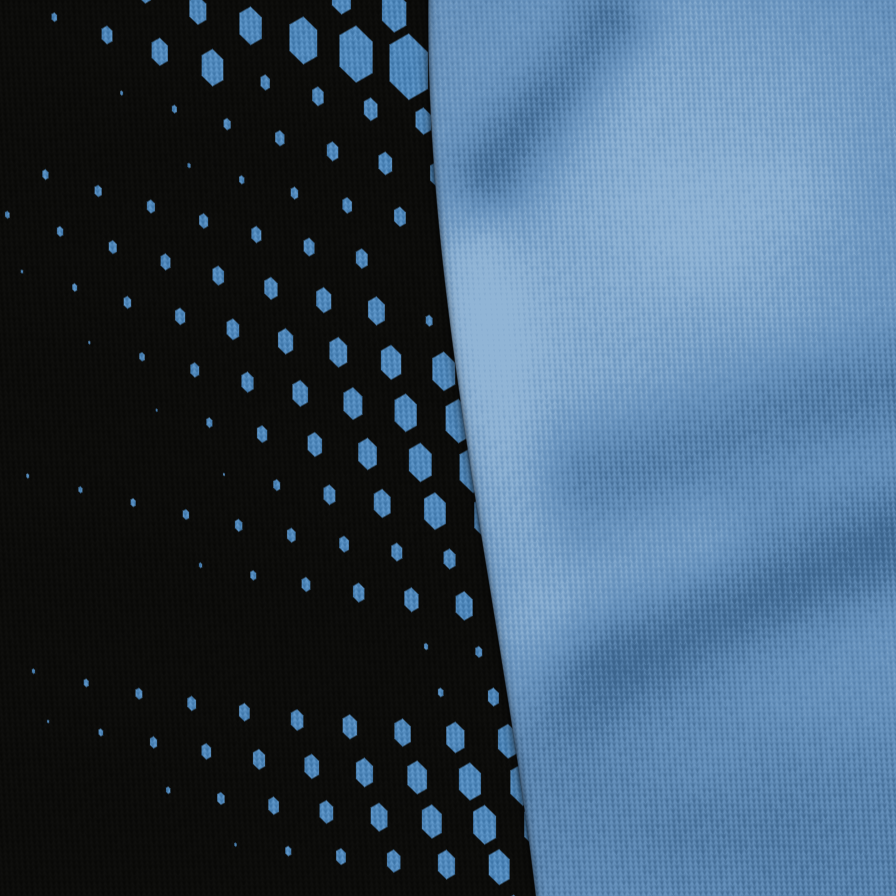
Reproduce this texture procedurally as a WebGL 1 fragment shader.

```glsl
precision highp float;
// Two knitted panels meeting at a curved seam: black cloth printed with fading
// hexagons on a bent lattice, and blue cloth shaded by soft folds.
// Lattice cells are found by inverting the bend; folds are blurred segments.

uniform vec2 u_resolution;

const float DOT_UNIT = 0.0013;
const float TAU = 6.2831853;

float hash(vec2 p) {
  return fract(sin(dot(p, vec2(127.1, 311.7))) * 43758.5453);
}

float noise(vec2 p) {
  vec2 i = floor(p), f = fract(p);
  f = f * f * (3.0 - 2.0 * f);
  return mix(mix(hash(i), hash(i + vec2(1, 0)), f.x),
             mix(hash(i + vec2(0, 1)), hash(i + vec2(1, 1)), f.x), f.y);
}

// Seam position across the canvas, with t running downwards
float seamX(float t) {
  return 0.478 + t * (-0.01 + t * (0.26 - 0.13 * t));
}

// Bent lattice: c.x counts along a row, c.y counts rows downwards
vec2 latticePoint(vec2 c) {
  float x = 0.3776 + 0.05885 * c.x + 0.01632 * c.y;
  float y = 0.3932 + c.y * (0.05773 - 0.0005 * c.y)
          + c.x * (0.01172 - 0.00086 * c.y - 0.00055 * c.x);
  return vec2(x, y);
}

vec2 latticeCell(vec2 p) {
  vec2 c = vec2(0.0, (p.y - 0.3932) / 0.0577);
  for (int k = 0; k < 5; k++) {
    c.x = (p.x - 0.3776 - 0.01632 * c.y) / 0.05885;
    c.y += (p.y - latticePoint(c).y) / 0.053;
  }
  return c;
}

// Radius peaks at row mid and grows along the row towards the seam
float bandRadius(vec2 c, float mid, float peak, float falloff, float slope) {
  float d = c.y - mid;
  return peak - falloff * d * d + slope * c.x;
}

float dotRadius(vec2 c) {
  float j = c.y;
  float r;
  if (j < -5.5 || (j < -4.5 && c.x < -0.5)) r = bandRadius(c, -5.0, 20.0, 3.5, 4.0);
  else if (j < -2.5) r = bandRadius(c, -4.5, 7.0, 0.7, 1.6);
  else if (j < 3.5) r = bandRadius(c, 1.3, 14.0, 0.55, 0.7 + 0.6 * (j + 2.0));
  else if (j < 5.5) r = bandRadius(c, 5.0, 10.5, 2.5, 0.85 + 1.2 * (j - 4.0));
  else if (j < 7.5) r = bandRadius(c, 7.0, 4.0, 1.0, 2.0 + 2.0 * (j - 6.0));
  else r = bandRadius(c, 9.8, 17.0, 1.1, 1.4 + 0.45 * (j - 8.0));
  // Small gap beside the seam
  if (c.x > 1.5 && abs(j + 1.5) < 1.0) r = 5.0 * (j + 2.0);
  return r * DOT_UNIT;
}

// Tall, slightly sheared hexagon
float hexagon(vec2 q, float r) {
  q.y -= 0.2 * q.x;
  q = abs(q);
  return 0.6 * (max(q.x / 0.58, q.y + 0.776 * q.x) - r);
}

float dotMask(vec2 p, float blur) {
  vec2 base = floor(latticeCell(p) + 0.5);
  float mask = 0.0;
  for (int a = -1; a <= 1; a++) {
    for (int b = -1; b <= 1; b++) {
      vec2 c = base + vec2(float(a), float(b));
      float r = dotRadius(c);
      float d = hexagon(p - latticePoint(c), r);
      if (r > DOT_UNIT) mask = max(mask, 1.0 - smoothstep(-blur, blur, d));
    }
  }
  return mask;
}

// Soft light or shade along a segment
float fold(vec2 p, vec2 a, vec2 b, float width) {
  vec2 ab = b - a;
  float h = clamp(dot(p - a, ab) / dot(ab, ab), 0.0, 1.0);
  float d = length(p - a - ab * h) / width;
  return exp(-d * d);
}

// Vertical wales crossed by V-shaped stitches, about -1 to 1
float knit(vec2 p) {
  float u = (p.x - 0.07 * p.y) * 165.0;
  float v = p.y * 175.0 + abs(fract(u) - 0.5);
  float grain = hash(floor(vec2(u, v))) - 0.5;
  return 0.55 * cos(TAU * u) + 0.35 * cos(TAU * v) + 0.4 * grain;
}

float foldLight(vec2 p) {
  float s = 0.46;
  s += 0.34 * fold(p, vec2(0.59, 0.36), vec2(0.75, 0.28), 0.15);
  s += 0.22 * fold(p, vec2(0.75, 0.10), vec2(0.87, 0.16), 0.14);
  s += 0.24 * fold(p, vec2(0.53, 0.30), vec2(0.60, 0.76), 0.05);
  s += 0.16 * fold(p, vec2(0.64, 0.66), vec2(0.78, 0.61), 0.05);
  s -= 0.42 * fold(p, vec2(0.68, 0.03), vec2(0.55, 0.19), 0.045);
  s -= 0.28 * fold(p, vec2(0.66, 0.53), vec2(1.0, 0.43), 0.06);
  s -= 0.34 * fold(p, vec2(0.63, 0.77), vec2(1.0, 0.60), 0.055);
  s -= 0.20 * fold(p, vec2(0.66, 0.92), vec2(1.0, 0.96), 0.16);
  return s + 0.10 * (noise(p * vec2(9.0, 14.0)) - 0.5);
}

vec3 blueCloth(float s) {
  vec3 c = mix(vec3(0.23, 0.39, 0.55), vec3(0.40, 0.57, 0.74), smoothstep(-0.1, 0.5, s));
  return mix(c, vec3(0.57, 0.71, 0.84), smoothstep(0.4, 1.0, s));
}

void main() {
  vec2 p = gl_FragCoord.xy / u_resolution;
  p.y = 1.0 - p.y;
  float blur = max(0.75 / u_resolution.y, 0.0009);
  float weave = knit(p);

  // Black panel and its printed hexagons
  vec3 black = vec3(0.045, 0.045, 0.038) + 0.014 * weave;
  vec3 ink = vec3(0.31, 0.53, 0.73) + 0.07 * weave;
  vec3 left = mix(black, ink, dotMask(p, blur));

  // Blue panel, with a narrow shadow where it meets the seam
  float side = p.x - seamX(p.y);
  vec3 right = blueCloth(foldLight(p) + 0.20 * weave);
  right *= 1.0 - 0.45 * exp(-max(side, 0.0) / 0.003);
  left *= 1.0 - 0.5 * exp(min(side, 0.0) / 0.004);

  gl_FragColor = vec4(mix(left, right, smoothstep(-blur, blur, side)), 1.0);
}
```
